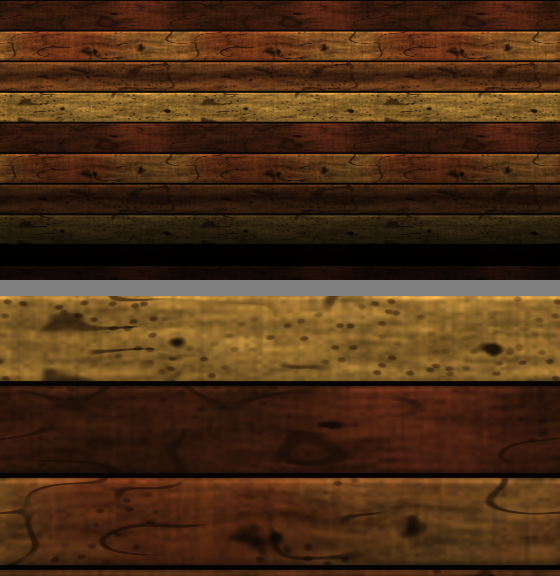
Top: the whole. Bottom: its middle third, enlarged.
Write a WebGL 1 fragment shader that draws this texture.

```glsl
precision highp float;
// Weathered horizontal planks: four board kinds stacked in turn, each repeating
// sideways, darkening towards the floor. Grain is stretched periodic noise bent by
// layered sines and knots; pits are cellular noise. Units: canvas height = 1.
uniform vec2 u_resolution;

const float PERIOD = 0.655;      // sideways repeat
const float PLANK = 0.1094;      // board height
const float STACK = 0.947;       // height after which the stack starts again
const float SEAM = 0.0028;       // half width of the gap between boards
const float FADE_END = 0.98;     // depth where the shade becomes black
const float FADE_LENGTH = 0.53;
const float RESTART_LIGHT = 0.34;
const float GRAIN_CONTRAST = 0.95;

const vec3 GAP = vec3(0.025, 0.014, 0.008);
const vec3 CHAR = vec3(0.09, 0.045, 0.02);
const vec3 UMBER = vec3(0.17, 0.085, 0.04);
const vec3 RUSSET = vec3(0.31, 0.135, 0.07);
const vec3 RED = vec3(0.41, 0.19, 0.085);
const vec3 AMBER = vec3(0.53, 0.35, 0.15);
const vec3 BROWN = vec3(0.40, 0.24, 0.105);
const vec3 OCHRE = vec3(0.48, 0.34, 0.135);
const vec3 GOLD = vec3(0.59, 0.44, 0.19);

// Knots: centre within the board (x, y), then radii in canvas units
const vec4 FAINT_KNOT = vec4(0.62, 0.45, 0.030, 0.006);
const vec4 SMUDGE = vec4(0.49, 0.74, 0.042, 0.021);
const vec4 ROUND_KNOT = vec4(0.765, 0.57, 0.017, 0.015);
const vec4 DARK_KNOT = vec4(0.37, 0.60, 0.018, 0.015);
const vec4 SLOT = vec4(0.23, 0.50, 0.024, 0.005);
const vec4 STAR_KNOT = vec4(0.91, 0.62, 0.025, 0.010);
const vec4 SMALL_KNOT = vec4(0.34, 0.55, 0.015, 0.009);

vec4 pick(vec4 a, vec4 b, vec4 c, vec4 d, float kind) {
  return kind < 0.5 ? a : kind < 1.5 ? b : kind < 2.5 ? c : d;
}

float hash(vec2 p) {
  return fract(sin(dot(p, vec2(127.1, 311.7))) * 43758.5);
}

// Value noise that repeats in x after a whole number of cells
float noise(vec2 p, float wrap) {
  vec2 i = floor(p), f = fract(p);
  f = f * f * (3.0 - 2.0 * f);
  float x0 = mod(i.x, wrap), x1 = mod(i.x + 1.0, wrap);
  float low = mix(hash(vec2(x0, i.y)), hash(vec2(x1, i.y)), f.x);
  float high = mix(hash(vec2(x0, i.y + 1.0)), hash(vec2(x1, i.y + 1.0)), f.x);
  return mix(low, high, f.y);
}

// Noise over one repeat, with the given number of cells along and across
float streaks(vec2 uv, vec2 cells, float seed) {
  return noise(uv * cells + vec2(0.0, seed), cells.x);
}

// Cellular noise: distance to the nearest scattered point
float cellular(vec2 p, float wrap, float seed) {
  vec2 i = floor(p);
  float nearest = 2.0;
  for (int y = -1; y <= 1; y++) {
    for (int x = -1; x <= 1; x++) {
      vec2 cell = i + vec2(float(x), float(y));
      vec2 id = vec2(mod(cell.x, wrap), cell.y + seed);
      vec2 point = cell + vec2(hash(id), hash(id + 19.7));
      nearest = min(nearest, length(p - point));
    }
  }
  return nearest;
}

// Two base tones of a board, blended along and across it
vec3 boardColour(vec2 uv, float kind, float blotch) {
  float along = 6.28318 * uv.x;
  float redness = 0.5 + 0.45 * cos(along - 2.2) + 0.9 * (blotch - 0.5);
  float dusk = 0.5 - 0.4 * cos(along - 1.8) + 0.8 * (blotch - 0.5);
  float band = exp(-pow((uv.y - 0.48 + 0.25 * (blotch - 0.5)) / 0.2, 2.0));
  vec3 dark = mix(UMBER, RUSSET, clamp(dusk, 0.0, 1.0));
  vec3 mixed = mix(AMBER, RED, clamp(redness, 0.0, 1.0));
  vec3 banded = mix(mix(BROWN, RED, 0.5 * blotch), UMBER, 0.8 * band);
  vec3 pale = mix(OCHRE, GOLD, blotch);
  return pick(vec4(dark, 1.0), vec4(mixed, 1.0), vec4(banded, 1.0), vec4(pale, 1.0), kind).rgb;
}

void main() {
  float px = 1.0 / u_resolution.y;
  float depth = 1.0 - gl_FragCoord.y * px;
  float restart = step(STACK, depth);
  float rows = (depth - restart * STACK) / PLANK;
  float kind = mod(floor(rows), 4.0);
  float seed = kind * 37.0;
  vec2 uv = vec2(fract(gl_FragCoord.x * px / PERIOD), fract(rows));

  // Knots darken the wood and push the grain around them
  float ragged = streaks(uv, vec2(48.0, 9.0), seed + 5.0);
  float knots = 0.0, bend = 0.0;
  for (int k = 0; k < 2; k++) {
    vec4 knot = k == 0 ? pick(FAINT_KNOT, SMUDGE, DARK_KNOT, STAR_KNOT, kind)
                       : pick(FAINT_KNOT, ROUND_KNOT, SLOT, SMALL_KNOT, kind);
    vec2 offset = vec2(fract(uv.x - knot.x + 0.5) - 0.5, uv.y - knot.y);
    float reach = length(offset * vec2(PERIOD, PLANK) / knot.zw);
    knots = max(knots, 1.0 - smoothstep(0.25, 1.0, reach + 0.9 * (ragged - 0.45)));
    bend -= 0.6 * offset.y * exp(-0.35 * reach * reach);
  }

  // Grain, cracks, pits and fine upright scratches
  float wave = 6.28318 * uv.x;
  vec2 flow = uv + vec2(0.0, bend + 0.03 * sin(wave + seed) + 0.018 * sin(3.0 * wave + 2.0 * seed));
  float blotch = 0.6 * streaks(uv, vec2(5.0, 2.0), seed) + 0.4 * streaks(uv, vec2(17.0, 5.0), seed);
  float grain = 0.4 * streaks(flow, vec2(6.0, 8.0), seed) + 0.35 * streaks(flow, vec2(15.0, 17.0), seed)
              + 0.25 * streaks(flow, vec2(90.0, 22.0), seed);
  float ridge = abs(streaks(flow, vec2(7.0, 4.0), seed + 11.0) - 0.5);
  float crack = (1.0 - smoothstep(0.015, 0.07, ridge)) * smoothstep(0.45, 0.7, streaks(uv, vec2(9.0, 3.0), seed + 23.0));
  float pit = 1.0 - smoothstep(0.08, 0.24, cellular(flow * vec2(22.0, 6.0), 22.0, seed));
  pit *= smoothstep(0.5, 0.75, streaks(uv, vec2(8.0, 2.0), seed + 31.0));
  float scratch = streaks(uv, vec2(120.0, 2.0), seed + 41.0) - 0.5;

  vec3 colour = boardColour(uv, kind, blotch);
  colour *= 1.0 + GRAIN_CONTRAST * (grain - 0.5) + 0.16 * scratch;
  colour = mix(colour, CHAR, clamp(0.6 * crack + 0.5 * pit, 0.0, 0.8));
  colour = mix(colour, CHAR * 0.7, 0.88 * knots);

  // Worn upper edge, shaded lower edge and the gap between boards
  float top = uv.y * PLANK, bottom = (1.0 - uv.y) * PLANK;
  colour *= 1.0 + 0.35 * exp(-pow((top - 0.007) / 0.003, 2.0));
  colour *= 0.65 + 0.35 * smoothstep(0.0, 0.014, bottom);
  colour = mix(GAP, colour, smoothstep(SEAM - 0.5 * px, SEAM + 0.5 * px, min(top, bottom)));

  // Shade deepening towards the floor
  float light = clamp((FADE_END - depth) / FADE_LENGTH, 0.0, 1.0);
  light *= 1.0 - 0.8 * smoothstep(8.0 * PLANK - px, 8.0 * PLANK + px, depth);
  gl_FragColor = vec4(colour * mix(light, RESTART_LIGHT, restart), 1.0);
}
```
